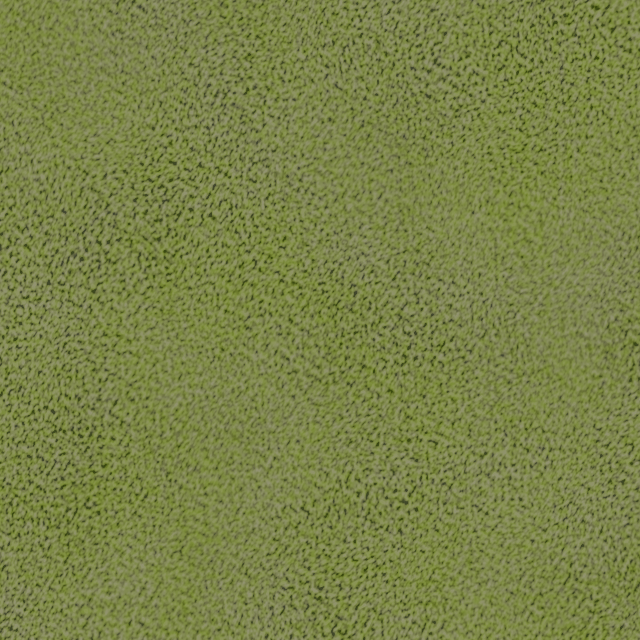
Write a three.js fragment shader that draws this texture.

```glsl
// Draws short mown turf: fine slanted blades with dark gaps and soft lush and dry patches.
varying vec2 vUv;

const vec3 GAP_COLOR   = vec3(0.24, 0.28, 0.12);
const vec3 SHADE_COLOR = vec3(0.425, 0.455, 0.23);
const vec3 BLADE_COLOR = vec3(0.50, 0.54, 0.29);
const vec3 TIP_COLOR   = vec3(0.555, 0.58, 0.375);
const vec3 LUSH_SHIFT  = vec3(-0.010, 0.003, -0.040);

const float BLADE_ANGLE  = 1.02;                // lean from the horizontal, radians
const vec2  BLADE_FREQ   = vec2(122.0, 168.0);  // cells along and across the blades
const float FINE_RATIO   = 1.6;
const float FINE_AMOUNT  = 0.5;
const float BEND_FREQ    = 6.0;
const float BEND_AMOUNT  = 0.003;
const float PATCH_FREQ   = 3.5;
const float PATCH_SHADE  = 0.14;
const float PATCH_LUSH   = 0.36;
const float TUFT_FREQ    = 90.0;
const float TUFT_LUSH    = 0.6;
const float CONTRAST_VARIATION = 0.12;

const float TAU = 6.2831853;

float hash(vec2 p) {
  return fract(sin(dot(p, vec2(127.1, 311.7))) * 43758.5453);
}

vec2 gradient(vec2 cell) {
  float a = TAU * hash(cell);
  return vec2(cos(a), sin(a));
}

// Gradient noise scaled to roughly unit deviation
float noise(vec2 p) {
  vec2 i = floor(p);
  vec2 f = fract(p);
  vec2 u = f * f * f * (f * (f * 6.0 - 15.0) + 10.0);
  vec2 e = vec2(1.0, 0.0);
  float low = mix(dot(gradient(i), f),
                  dot(gradient(i + e.xy), f - e.xy), u.x);
  float high = mix(dot(gradient(i + e.yx), f - e.yx),
                   dot(gradient(i + e.xx), f - e.xx), u.x);
  return 4.8 * mix(low, high, u.y);
}

// Broad patches with finer detail
float patches(vec2 p) {
  float sum = 0.0;
  float amplitude = 0.6;
  for (int i = 0; i < 4; i++) {
    sum += amplitude * noise(p);
    p = p * 2.1 + 17.3;
    amplitude *= 0.8;
  }
  return sum;
}

// Slanted blade relief: negative in the gaps, positive on the tips
float bladeRelief(vec2 uv) {
  vec2 bend = vec2(noise(uv * BEND_FREQ + 3.7), noise(uv * BEND_FREQ + 41.2));
  vec2 p = uv + BEND_AMOUNT * bend;
  float c = cos(BLADE_ANGLE);
  float s = sin(BLADE_ANGLE);
  vec2 q = vec2(c * p.x + s * p.y, c * p.y - s * p.x) * BLADE_FREQ;
  float relief = noise(q) + FINE_AMOUNT * noise(q * FINE_RATIO + 53.1);
  return relief / sqrt(1.0 + FINE_AMOUNT * FINE_AMOUNT);
}

void main() {
  // Height of the blades, with uneven contrast and shade
  float contrast = 1.0 + CONTRAST_VARIATION * noise(vUv * PATCH_FREQ + 91.4);
  float height = bladeRelief(vUv) * contrast
               + PATCH_SHADE * patches(vUv * PATCH_FREQ + 7.9);

  // Colour by height
  vec3 color = mix(GAP_COLOR, SHADE_COLOR, smoothstep(-2.8, -1.1, height));
  color = mix(color, BLADE_COLOR, smoothstep(-1.3, 0.3, height));
  color = mix(color, TIP_COLOR, smoothstep(0.0, 2.0, height));

  // Lush and dry tint, in patches and in small tufts
  float lush = PATCH_LUSH * patches(vUv * PATCH_FREQ + 29.6)
             + TUFT_LUSH * noise(vUv * TUFT_FREQ + 11.5);
  color += LUSH_SHIFT * clamp(lush, -1.6, 1.8);

  gl_FragColor = vec4(color, 1.0);
}
```
